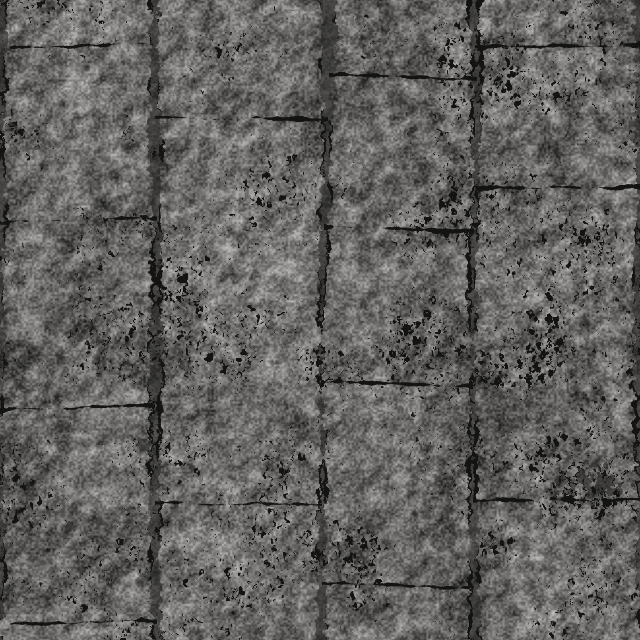
A three.js fragment shader for this texture:

```glsl
// Worn grey stone paving: four columns of blocks with staggered joints.
// Ragged distance bands cut the seams, layered noise mottles the stone,
// and warped cellular noise scatters clusters of black pits.

#define AA 0.0010
#define STONE_TONE 0.428
#define MOTTLE_GAIN 0.54
#define GRAIN_GAIN 0.25
#define FILL_TONE 0.25
#define JOINT_WIDTH 0.0050
#define PIT_SCALE 76.0
#define PIT_AMOUNT 0.62
#define STONE_TINT vec3(1.0, 0.99, 0.975)
#define PIT_COLOR vec3(0.075, 0.075, 0.068)

varying vec2 vUv;

float hash(vec2 p) {
  vec3 q = fract(p.xyx * 0.1031);
  q += dot(q, q.yzx + 33.33);
  return fract((q.x + q.y) * q.z);
}

float noise(vec2 p) {
  vec2 i = floor(p), f = fract(p);
  f = f * f * (3.0 - 2.0 * f);
  return mix(mix(hash(i), hash(i + vec2(1.0, 0.0)), f.x),
             mix(hash(i + vec2(0.0, 1.0)), hash(i + 1.0), f.x), f.y);
}

float fbm(vec2 p) {
  float sum = 0.0, amp = 0.5;
  for (int i = 0; i < 4; i++) {
    sum += amp * noise(p);
    p = p * 2.03 + 17.3;
    amp *= 0.55;
  }
  return sum / 1.01;
}

// Centre of a vertical seam, bending slowly with height
float seamX(float i, float y) {
  float x = i * 0.25;
  if (i == 1.0) x = 0.242;
  if (i == 2.0) x = 0.503 + 0.010 * smoothstep(0.6, 0.9, y);
  if (i == 3.0) x = 0.742;
  return x + 0.008 * (noise(vec2(y * 7.0, i * 9.0 + 3.0)) - 0.5);
}

// Heights of the joints in each column; negative means unused
vec4 jointHeights(float column) {
  if (column < 0.5) return vec4(0.027, 0.363, 0.656, 0.928);
  if (column < 1.5) return vec4(0.213, 0.815, -1.0, -1.0);
  if (column < 2.5) return vec4(0.085, 0.400, 0.642, 0.880);
  return vec4(0.219, 0.707, 0.928, -1.0);
}

// Cellular pits: signed distance in cell units, rim broken by a warp
float pits(vec2 p, float density) {
  p += 0.8 * vec2(noise(p * 2.7), noise(p * 2.7 + 41.0));
  vec2 cell = floor(p);
  float d = 1.0;
  for (int y = -1; y <= 1; y++)
    for (int x = -1; x <= 1; x++) {
      vec2 c = cell + vec2(float(x), float(y));
      vec2 center = c + vec2(hash(c + 7.0), hash(c + 53.0));
      float radius = 0.95 * (hash(c + 91.0) - 1.0 + density);
      d = min(d, length((p - center) * vec2(1.2, 0.8)) - radius);
    }
  return d;
}

void main() {
  vec2 uv = vUv;
  float ragged = fbm(uv * 95.0) - 0.5;

  // Vertical seams
  float column = -1.0, gap = 1.0;
  for (int i = 0; i < 5; i++) {
    float id = float(i);
    float offset = uv.x - seamX(id, uv.y);
    float halfWidth = 0.001 + 0.008 * noise(vec2(uv.y * 9.0, id * 13.0));
    if (i == 1) halfWidth += 0.003;
    if (i == 2) halfWidth += 0.007 * smoothstep(0.7, 0.95, uv.y);
    gap = min(gap, abs(offset) - halfWidth);
    column += step(0.0, offset);
  }
  column = clamp(column, 0.0, 3.0);
  gap += 0.020 * ragged;

  // Broken corner near the lower right
  float chip = length((uv - vec2(0.925, 0.245)) * vec2(0.8, 1.2));
  gap = min(gap, chip - 0.018 + 0.13 * ragged);

  // Horizontal joints: slightly sloped, broken, wider beside seams
  vec4 heights = jointHeights(column);
  float slope = 0.03 * cos(column * 1.5708) * (uv.x - 0.125 - column * 0.25);
  float y = uv.y - slope - 0.004 * (noise(vec2(uv.x * 45.0, column)) - 0.5);
  vec4 away = abs(y - heights);
  float joint = min(min(away.x, away.y), min(away.z, away.w));
  float block = dot(step(heights, vec4(y)), vec4(1.0));
  float strength = noise(vec2(uv.x * 26.0, floor(uv.y * 9.0) + column * 15.0));
  float jointHalf = JOINT_WIDTH * (strength - 0.28)
                  + 0.002 * exp(-max(gap, 0.0) * 90.0);
  if (column < 0.5 && uv.y > 0.8) jointHalf -= 0.0012;

  // Mottled stone with diagonal streaks, fine grain and block tone
  vec2 diagonal = vec2(uv.x + uv.y, uv.x - uv.y);
  float mottle = fbm(diagonal * vec2(32.0, 46.0) + 60.0) - 0.5;
  float grain = noise(uv * 310.0) - 0.5;
  float tone = STONE_TONE + MOTTLE_GAIN * mottle + GRAIN_GAIN * grain;
  tone += 0.12 * (noise(uv * 7.0 + 8.0) - 0.5);
  tone += 0.03 * (hash(vec2(column, block) + 4.0) - 0.5);
  tone -= 0.04 * exp(-max(gap, 0.0) * 110.0) + 0.03 * exp(-joint * 130.0);

  // Grey mortar, then broken black cracks along its rims
  float fillTone = FILL_TONE + 0.22 * mottle + 0.10 * grain;
  tone = mix(fillTone, tone, smoothstep(-AA, AA, gap));
  float crackHalf = 0.009 * (noise(uv * vec2(60.0, 30.0) + 20.0) - 0.46);
  float dark = 1.0 - smoothstep(-AA, AA, abs(gap) - crackHalf);
  float jointEdge = joint - jointHalf + 0.006 * ragged;
  dark = max(dark, 1.0 - smoothstep(-AA, AA, jointEdge));

  // Pits gather in patches, most of all in the lower right half
  vec2 fromWear = (uv - vec2(0.74, 0.40)) * vec2(3.2, 4.5);
  float density = PIT_AMOUNT * (noise(uv * 14.0 + 30.0) - 0.20)
                + 0.22 * exp(-dot(fromWear, fromWear));
  float coarse = pits(uv * PIT_SCALE, density);
  float fine = pits(uv * PIT_SCALE * 2.1 + 19.0, density * 0.85);
  dark = max(dark, 1.0 - smoothstep(-0.07, 0.07, coarse));
  dark = max(dark, 1.0 - smoothstep(-0.12, 0.12, fine));

  vec3 color = mix(STONE_TINT * max(tone, 0.0), PIT_COLOR, dark);
  gl_FragColor = vec4(color, 1.0);
}
```
